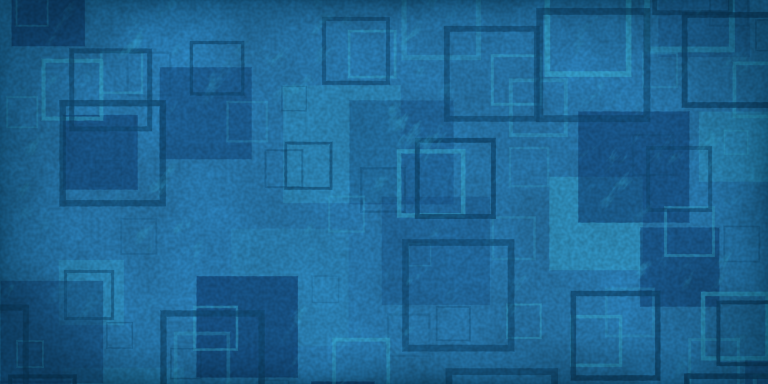
Give the GLSL for this background, as a Shadertoy shader.

```glsl
vec4 hash4(vec2 cell, float seed) {
    vec4 h = fract(vec4(cell.xyx, cell.y + seed) * vec4(0.1031, 0.1030, 0.0973, 0.1099) + seed * 0.137);
    h += dot(h, h.wzxy + 33.33);
    return fract((h.xxyz + h.yzzw) * h.zywx);
}

float gradientDot(vec2 cell, vec2 offset) {
    float angle = 6.2832 * hash4(cell, 3.7).x;
    return dot(vec2(cos(angle), sin(angle)), offset);
}

float gradientNoise(vec2 p) {
    vec2 i = floor(p), f = fract(p);
    vec2 u = f * f * f * (f * (f * 6.0 - 15.0) + 10.0);
    vec2 e = vec2(1.0, 0.0);
    float low = mix(gradientDot(i, f), gradientDot(i + e.xy, f - e.xy), u.x);
    float high = mix(gradientDot(i + e.yx, f - e.yx), gradientDot(i + e.xx, f - e.xx), u.x);
    return mix(low, high, u.y);
}

float fbm(vec2 p, int octaves) {
    float sum = 0.0, amplitude = 1.0;
    for (int i = 0; i < octaves; i++) {
        sum += amplitude * gradientNoise(p);
        p = mat2(1.6, 1.2, -1.2, 1.6) * p + 7.3;
        amplitude *= 0.6;
    }
    return sum;
}

float boxDistance(vec2 p, float halfSide) {
    vec2 d = abs(p) - halfSide;
    return length(max(d, 0.0)) + min(max(d.x, d.y), 0.0);
}

// Blends scattered squares; stroke is a share of the half side, 1.0 fills it.
vec3 paintSquares(vec3 color, vec2 p, float cellSize, float seed, float density,
                  vec2 halfRange, float stroke, vec3 ink, vec2 opacityRange, float blur) {
    vec2 home = floor(p / cellSize);
    for (int y = -1; y <= 1; y++)
    for (int x = -1; x <= 1; x++) {
        vec2 cell = home + vec2(x, y);
        vec4 place = hash4(cell, seed);
        vec4 style = hash4(cell, seed + 19.3);
        vec2 center = (cell + 0.1 + 0.8 * place.xy) * cellSize;
        float halfSide = mix(halfRange.x, halfRange.y, place.z);
        float outer = boxDistance(p - center, halfSide);
        float inner = boxDistance(p - center, halfSide * (1.0 - stroke));
        float cover = smoothstep(blur, -blur, outer);
        if (stroke < 1.0) cover *= smoothstep(-blur, blur, inner);
        float opacity = mix(opacityRange.x, opacityRange.y, style.x);
        color = mix(color, ink, cover * opacity * step(place.w, density));
    }
    return color;
}

void mainImage(out vec4 fragColor, in vec2 fragCoord) {
    vec2 p = fragCoord / iResolution.y;
    vec2 uv = fragCoord / iResolution.xy;
    float blur = max(0.75 / iResolution.y, 0.0012);

    vec3 base = vec3(0.145, 0.435, 0.63);
    vec3 cyan = vec3(0.20, 0.61, 0.75);
    vec3 navy = vec3(0.06, 0.25, 0.44);
    vec3 slate = vec3(0.05, 0.255, 0.40);

    // Mottled ground
    float mottling = fbm(p * 3.2, 5);
    vec3 color = base * (1.0 + 0.13 * mottling);

    // Worn paint edges
    vec2 q = p + 0.0012 * vec2(gradientNoise(p * 75.0), gradientNoise(p * 75.0 + 41.0));

    // Filled squares
    color = paintSquares(color, q, 0.50, 2.0, 0.75, vec2(0.08, 0.17), 1.0, cyan, vec2(0.15, 0.65), blur);
    color = paintSquares(color, q, 0.40, 5.0, 0.75, vec2(0.07, 0.15), 1.0, navy, vec2(0.25, 0.75), blur);

    // Outlined squares
    color = paintSquares(color, q, 0.22, 8.0, 0.45, vec2(0.03, 0.06), 0.10, slate, vec2(0.15, 0.40), blur);
    color = paintSquares(color, q, 0.25, 11.0, 0.45, vec2(0.03, 0.07), 0.11, cyan, vec2(0.20, 0.50), blur);
    color = paintSquares(color, q, 0.42, 14.0, 0.80, vec2(0.06, 0.12), 0.13, cyan, vec2(0.30, 0.65), blur);
    color = paintSquares(color, q, 0.34, 17.0, 0.85, vec2(0.05, 0.15), 0.12, slate, vec2(0.50, 0.80), blur);

    // Pale diagonal scuffs
    vec2 slanted = mat2(0.8, 0.6, -0.6, 0.8) * p;
    float scuffs = smoothstep(0.15, 0.75, fbm(slanted * vec2(22.0, 9.0), 4));
    scuffs *= smoothstep(-0.1, 0.5, fbm(p * 4.0 + 13.0, 3));
    color = mix(color, cyan, 0.4 * scuffs);

    // Fine grain
    float grain = gradientNoise(p * 115.0) + 0.7 * gradientNoise(p * 61.0 + 9.0);
    color *= 1.0 + 0.13 * grain;

    // Darkened border
    vec2 margin = uv * (1.0 - uv) * 4.0;
    float light = smoothstep(0.0, 0.75, pow(margin.x * margin.y, 0.45) + 0.08 * mottling);
    color *= mix(vec3(0.48, 0.68, 0.70), vec3(1.03), light);

    fragColor = vec4(clamp(color, 0.0, 1.0), 1.0);
}
```
